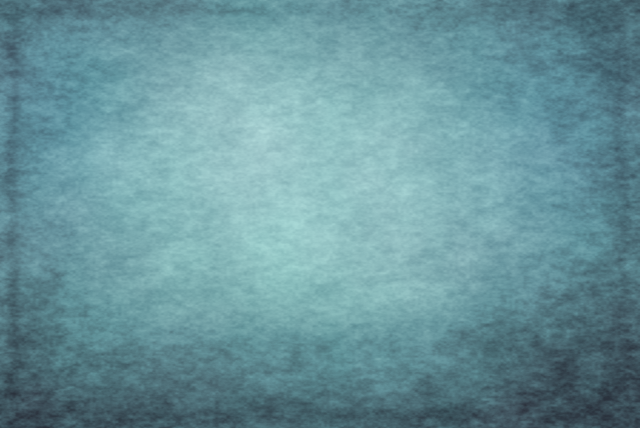
This background is drawn by a Shadertoy shader. Its source:

```glsl
// Weathered teal wall: a pale off-centre glow fading to slate edges,
// with a smudged rounded border line. Tone is summed from soft falloffs
// and layered value noise, then mapped through a three-colour ramp.

float hash(vec2 p) {
    vec3 q = fract(p.xyx * vec3(0.1031, 0.1030, 0.0973));
    q += dot(q, q.yzx + 33.33);
    return fract((q.x + q.y) * q.z);
}

float valueNoise(vec2 p) {
    vec2 cell = floor(p), f = fract(p);
    f = f * f * (3.0 - 2.0 * f);
    return mix(mix(hash(cell), hash(cell + vec2(1, 0)), f.x),
               mix(hash(cell + vec2(0, 1)), hash(cell + vec2(1, 1)), f.x), f.y);
}

// Fractal noise centred on zero
float fbm(vec2 p) {
    float sum = 0.0, amp = 0.5;
    for (int i = 0; i < 5; i++) {
        sum += amp * (valueNoise(p) - 0.5);
        p = mat2(1.6, 1.2, -1.2, 1.6) * p + 17.3;
        amp *= 0.55;
    }
    return sum;
}

// Soft elliptical patch
float patchAt(vec2 uv, vec2 centre, vec2 size) {
    vec2 d = (uv - centre) / size;
    return exp(-dot(d, d));
}

float roundedBox(vec2 p, vec2 halfSize, float radius) {
    vec2 q = abs(p) - halfSize + radius;
    return length(max(q, 0.0)) + min(max(q.x, q.y), 0.0) - radius;
}

void mainImage(out vec4 fragColor, in vec2 fragCoord) {
    vec2 uv = fragCoord / iResolution.xy;
    vec2 p = fragCoord / iResolution.y;
    float aspect = iResolution.x / iResolution.y;

    // Texture layers: clouds, blotches, sideways fibres and grain
    float clouds = fbm(p * vec2(3.5, 4.5) + 4.0);
    float blotches = fbm(p * vec2(13.0, 19.0) + 31.0);
    float fibres = fbm(p * vec2(36.0, 75.0) + 9.0);
    float grain = valueNoise(p * vec2(75.0, 150.0)) - 0.5
                + valueNoise(p * vec2(150.0, 210.0) + 50.0) - 0.5;

    // Central glow and heavier shade along the bottom
    vec2 d = (uv + 0.02 * clouds - vec2(0.47, 0.57)) / vec2(0.50, 0.55);
    float falloff = 1.0 - exp(-0.95 * dot(d, d));
    float tone = 0.93 - 0.86 * falloff;
    tone -= 0.17 * smoothstep(0.30, 0.0, uv.y + 0.12 * clouds);

    // Local light and dark patches
    tone += 0.06 * patchAt(uv, vec2(0.41, 0.75), vec2(0.10, 0.09));
    tone += 0.05 * patchAt(uv, vec2(0.44, 0.43), vec2(0.09, 0.10));
    tone += 0.09 * patchAt(uv, vec2(0.64, 0.31), vec2(0.06, 0.06));
    tone -= 0.10 * patchAt(uv, vec2(0.83, 0.18), vec2(0.15, 0.09));
    tone -= 0.10 * patchAt(uv, vec2(0.04, 0.25), vec2(0.08, 0.12));
    tone -= 0.07 * patchAt(uv, vec2(0.10, 0.73), vec2(0.06, 0.10));
    tone -= 0.06 * patchAt(uv, vec2(0.95, 0.72), vec2(0.08, 0.20));

    // Smudged border line with uneven pressure
    float edge = roundedBox(p - vec2(0.5 * aspect - 0.007, 0.503),
                            vec2(0.5 * aspect - 0.037, 0.473), 0.045);
    edge += 0.022 * blotches + 0.012 * clouds + 0.008 * fibres;
    float pressure = clamp(0.75 + 2.0 * clouds + 1.4 * blotches, 0.1, 1.3);
    tone -= 0.11 * pressure * exp(-edge * edge / 0.0002);
    tone -= 0.04 * smoothstep(-0.08, 0.0, edge);
    tone += 0.04 * smoothstep(0.004, 0.03, edge);

    // Soft floor keeps texture alive in the darkest corners
    tone = 0.5 * (tone + sqrt(tone * tone + 0.02));

    // Wear is rougher in the shaded areas
    float rough = 0.75 + 0.45 * falloff;
    tone += rough * (0.16 * clouds + 0.24 * blotches + 0.27 * fibres + 0.10 * grain);
    tone = clamp(tone, -0.1, 1.1);

    // Slate to teal to pale aqua
    vec3 slate = vec3(0.20, 0.26, 0.30);
    vec3 teal = vec3(0.39, 0.575, 0.61);
    vec3 aqua = vec3(0.64, 0.82, 0.82);
    vec3 color = mix(slate, teal, min(tone * 2.0, 1.0));
    color = mix(color, aqua, max(tone * 2.0 - 1.0, 0.0));

    // Bluer upper sides, greener lower middle, faint grey drift
    float blue = patchAt(uv, vec2(0.08, 0.74), vec2(0.13, 0.25))
               + patchAt(uv, vec2(0.88, 0.72), vec2(0.16, 0.28));
    color += blue * vec3(-0.015, -0.002, 0.018);
    color += patchAt(uv, vec2(0.42, 0.28), vec2(0.30, 0.18)) * vec3(-0.01, 0.005, -0.008);
    float drift = fbm(p * 5.0 + 71.0);
    color += drift * vec3(0.045, -0.005, 0.01);

    fragColor = vec4(clamp(color, 0.0, 1.0), 1.0);
}
```
